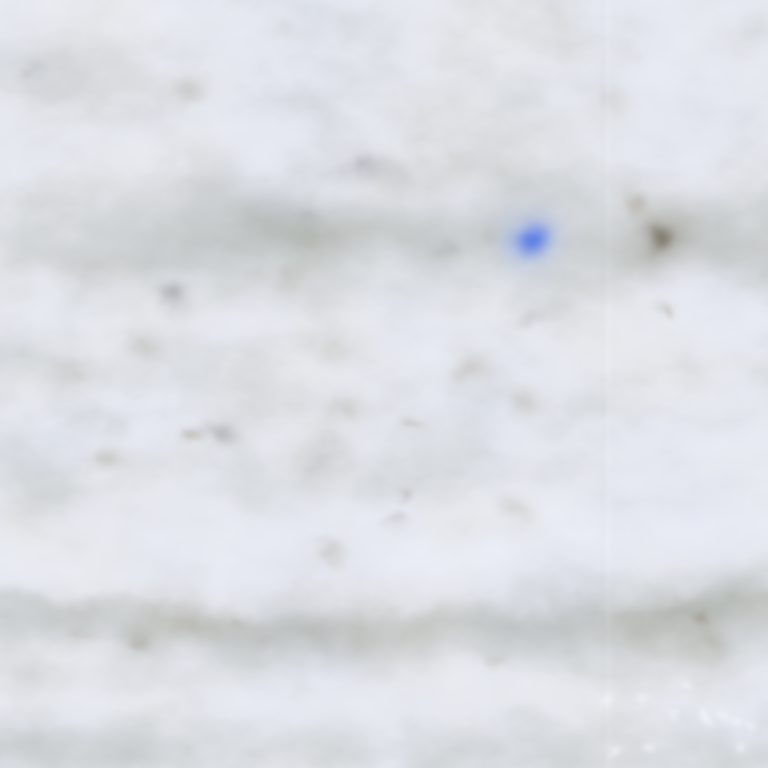
Give the GLSL for this texture, as a Shadertoy shader.

```glsl
vec2 hash2(vec2 p) {
    vec3 q = fract(p.xyx * vec3(0.1031, 0.1030, 0.0973));
    q += dot(q, q.yzx + 33.33);
    return fract((q.xx + q.yz) * q.zy);
}

float gradientNoise(vec2 p) {
    vec2 cell = floor(p), f = fract(p);
    vec2 u = f * f * f * (f * (f * 6.0 - 15.0) + 10.0);
    vec2 e = vec2(0.0, 1.0);
    cell += 57.0;
    float a = dot(hash2(cell) * 2.0 - 1.0, f);
    float b = dot(hash2(cell + e.yx) * 2.0 - 1.0, f - e.yx);
    float c = dot(hash2(cell + e.xy) * 2.0 - 1.0, f - e.xy);
    float d = dot(hash2(cell + e.yy) * 2.0 - 1.0, f - e.yy);
    return mix(mix(a, b, u.x), mix(c, d, u.x), u.y);
}

float fbm(vec2 p) {
    float sum = 0.0, amplitude = 1.0;
    for (int i = 0; i < 4; i++) {
        sum += amplitude * gradientNoise(p);
        p = mat2(1.9, 0.3, -0.3, 1.9) * p + 11.3;
        amplitude *= 0.5;
    }
    return sum;
}

float bump(float d) { return exp(-d * d); }

// Soft horizontal strata: positive is grey, negative is white
float strata(vec2 p) {
    float vein = p.y - 0.18 - 0.16 * (p.x - 0.47) * (p.x - 0.47);
    float tone = 0.42 * bump((p.y - 0.69) / 0.06) * smoothstep(-0.2, 0.4, p.x);
    tone += 0.52 * bump(vein / (vein > 0.0 ? 0.022 : 0.045));
    tone += 0.30 * bump((p.y - 0.53) / 0.05) * smoothstep(0.7, 0.1, p.x);
    tone += 0.26 * bump((p.y - 0.02) / 0.04);
    tone += 0.34 * bump(length((p - vec2(0.85, 0.17)) / vec2(0.13, 0.06)));
    tone += 0.30 * bump(length((p - vec2(0.37, 0.73)) / vec2(0.13, 0.07)));
    tone += 0.22 * bump(length((p - vec2(0.87, 0.72)) / vec2(0.13, 0.09)));
    tone -= 0.22 * bump((p.y - 0.28) / 0.06);
    tone -= 0.18 * bump((p.y - 0.80) / 0.06) * smoothstep(0.8, 0.2, p.x);
    return tone;
}

void mainImage(out vec4 fragColor, in vec2 fragCoord) {
    vec2 uv = fragCoord / iResolution.xy;
    vec2 warp = vec2(fbm(uv * 11.0), fbm(uv * 11.0 + 31.0));

    // Milky stone
    float tone = 0.15 + strata(uv + 0.022 * warp);
    tone += 0.50 * fbm(uv * vec2(4.0, 6.5) + 4.0);
    tone += 0.26 * fbm(uv * vec2(13.0, 18.0));
    tone = tone < 0.1 ? 0.1 + 0.4 * (tone - 0.1) : tone;
    vec3 color = mix(vec3(0.912, 0.922, 0.952), vec3(0.735, 0.750, 0.740), tone);

    // Warm and cool drifts
    float drift = fbm(uv * vec2(4.0, 6.0) + 47.0);
    color += vec3(0.010, 0.004, -0.016) * drift;

    // Ragged, blurred mineral stains, gathered near the strata
    for (int i = 0; i < 46; i++) {
        float id = float(i);
        vec2 center = hash2(vec2(id, 3.7));
        vec2 kind = hash2(vec2(id, 19.1));
        vec2 look = hash2(vec2(id, 41.9));
        center.y = mix(center.y, look.x < 0.68 ? 0.72 : 0.18, 0.85 * look.y);
        float radius = mix(0.010, 0.050, kind.x * kind.x);
        vec2 d = (uv - center + 0.022 * warp) / (radius * vec2(1.0 + 0.5 * look.y, 0.9));
        float stain = exp(-dot(d, d)) * clamp(0.8 + 1.6 * warp.x, 0.2, 1.4);
        float strength = mix(0.32, 0.15, smoothstep(0.010, 0.035, radius)) * (0.4 + look.x);
        vec3 mineral = mix(vec3(0.46, 0.47, 0.50), vec3(0.60, 0.56, 0.48), smoothstep(0.1, 0.3, kind.y));
        color = mix(color, mineral, stain * strength);
    }

    // Dark olive grain with a wide halo
    float grain = length(uv - vec2(0.86, 0.692) + 0.014 * warp);
    color = mix(color, vec3(0.58, 0.56, 0.50), 0.35 * bump(grain / 0.042));
    color = mix(color, vec3(0.36, 0.33, 0.25), 0.55 * bump(grain / 0.015));

    // Single blue inclusion
    float blue = length((uv - vec2(0.69, 0.69) + 0.012 * warp) / vec2(1.1, 1.0));
    color = mix(color, vec3(0.62, 0.71, 0.95), 0.5 * bump(blue / 0.034));
    color = mix(color, vec3(0.30, 0.45, 0.90), 0.8 * bump(blue / 0.018));

    // Bright crystal flecks toward the lower right
    for (int i = 0; i < 12; i++) {
        vec2 h = hash2(vec2(float(i), 73.3));
        vec2 center = vec2(0.98 - 0.2 * h.x, 0.02 + 0.09 * h.y);
        vec2 d = (uv - center + 0.02 * warp) / vec2(0.008, 0.007);
        color = mix(color, vec3(0.95, 0.96, 0.98), 0.5 * exp(-dot(d, d)));
    }

    // Faint vertical seam
    color += 0.008 * bump((uv.x - 0.792) / 0.004) - 0.006 * bump((uv.x - 0.785) / 0.003);

    fragColor = vec4(clamp(color, 0.0, 1.0), 1.0);
}
```
